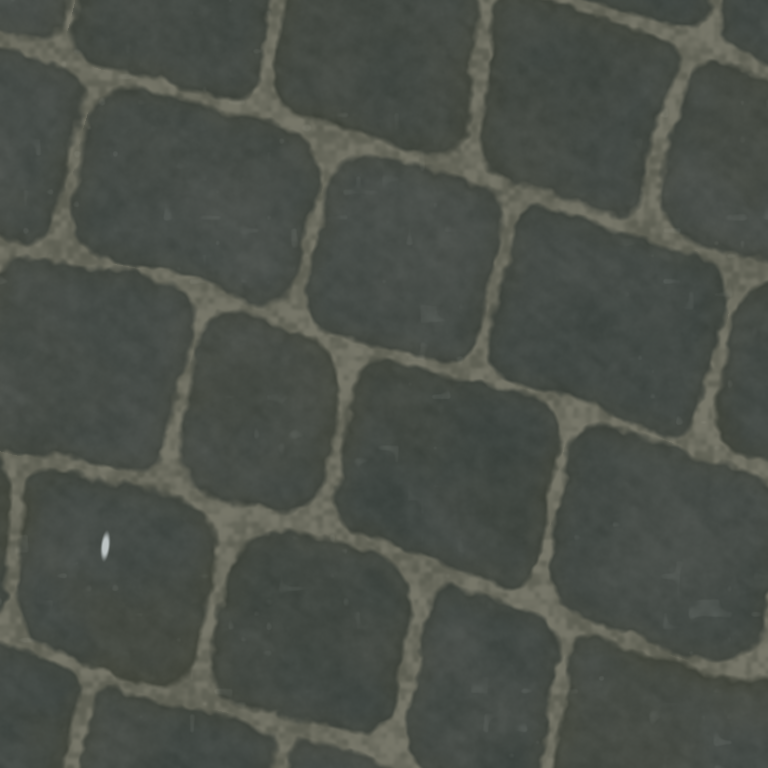
This texture is drawn by a WebGL 2 fragment shader. Its source:

```glsl
#version 300 es
precision highp float;
// Worn cobblestones in slanting, staggered rows with sandy joints.
// Each row is cut at jittered intervals into rounded boxes; layered
// value noise bends the rows, frays the edges and mottles the surfaces.

uniform vec2 u_resolution;
out vec4 fragColor;

const float ROW_HEIGHT = 0.252;
const float STONE_WIDTH = 0.268;
const float JOINT_JITTER = 0.42;

const vec3 STONE_DARK = vec3(0.238, 0.268, 0.252);
const vec3 STONE_LIGHT = vec3(0.298, 0.318, 0.300);
const vec3 STONE_WARM = vec3(0.275, 0.288, 0.246);
const vec3 SAND_DARK = vec3(0.365, 0.372, 0.325);
const vec3 SAND_LIGHT = vec3(0.465, 0.465, 0.412);
const vec3 FLECK = vec3(0.74, 0.77, 0.77);

float hash(vec2 p) {
  vec3 q = fract(p.xyx * 0.1031);
  q += dot(q, q.yzx + 33.33);
  return fract((q.x + q.y) * q.z);
}

float noise(vec2 p) {
  vec2 cell = floor(p), f = fract(p);
  f = f * f * (3.0 - 2.0 * f);
  float low = mix(hash(cell), hash(cell + vec2(1, 0)), f.x);
  float high = mix(hash(cell + vec2(0, 1)), hash(cell + vec2(1, 1)), f.x);
  return mix(low, high, f.y);
}

float fbm(vec2 p) {
  float sum = 0.0, weight = 0.533;
  for (int i = 0; i < 4; i++) {
    sum += weight * noise(p);
    p = mat2(1.6, 1.2, -1.2, 1.6) * p + 17.3;
    weight *= 0.5;
  }
  return sum;
}

float roundedBox(vec2 p, vec2 halfSize, float radius) {
  vec2 q = abs(p) - halfSize + radius;
  return length(max(q, 0.0)) + min(max(q.x, q.y), 0.0) - radius;
}

// Position of a cross joint, in stone widths along its row.
float crossJoint(float index, float row) {
  return index + JOINT_JITTER * (hash(vec2(index + 40.0, row + 71.0)) - 0.5);
}

// Signed distance to the stone around p; its grid id is returned in id
// and the offset from its centre in local.
float stoneDistance(vec2 p, out vec2 id, out vec2 local) {
  float v = p.y / ROW_HEIGHT;
  float row = floor(v);
  float u = p.x / STONE_WIDTH + 0.5 * row + 0.4 * hash(vec2(row + 9.0, 5.0));
  float index = floor(u);
  if (u < crossJoint(index, row)) index -= 1.0;
  else if (u >= crossJoint(index + 1.0, row)) index += 1.0;
  float left = crossJoint(index, row), right = crossJoint(index + 1.0, row);

  id = vec2(index, row) + 50.0;
  local = vec2((u - 0.5 * (left + right)) * STONE_WIDTH, (v - row - 0.5) * ROW_HEIGHT);
  float gap = mix(0.006, 0.011, hash(id + 3.0));
  float radius = mix(0.028, 0.062, hash(id + 8.0));
  vec2 halfSize = 0.5 * vec2((right - left) * STONE_WIDTH, ROW_HEIGHT) - gap;
  return roundedBox(local, halfSize, radius);
}

vec3 stoneColor(vec2 p, vec2 id, float depth) {
  float mottle = fbm(p * 13.0 + id * 3.7);
  float grain = fbm(p * 75.0);
  float streak = noise(mat2(0.8, 0.6, -0.6, 0.8) * p * vec2(35.0, 110.0));
  float tone = 0.55 + 0.5 * (hash(id) - 0.5) + 1.1 * (mottle - 0.5);
  vec3 color = mix(STONE_DARK, STONE_LIGHT, clamp(tone, 0.0, 1.0));
  float rim = 1.0 - smoothstep(0.0, 0.035, depth);
  float warmth = 0.35 * rim + 0.55 * hash(id + 21.0) * smoothstep(0.4, 0.7, fbm(p * 6.0 + 31.0));
  color = mix(color, STONE_WARM, warmth);
  color += 0.045 * (grain - 0.5) + 0.014 * (streak - 0.5);
  return color - 0.018 * (1.0 - smoothstep(0.0, 0.012, depth));
}

vec3 sandColor(vec2 p) {
  float tone = 0.6 * fbm(p * 24.0 + 11.0) + 0.4 * noise(p * 120.0);
  return mix(SAND_DARK, SAND_LIGHT, smoothstep(0.2, 0.75, tone));
}

// Soft coverage of a small upright chip; only a few stones carry one.
float fleckMask(vec2 local, vec2 id) {
  vec2 center = 0.12 * (vec2(hash(id + 13.0), hash(id + 17.0)) - 0.5);
  vec2 q = local - center;
  float d = length(q * vec2(1.0, 0.38)) - 0.006;
  return (1.0 - smoothstep(-0.003, 0.002, d)) * step(0.93, hash(id + 29.0));
}

void main() {
  vec2 p = gl_FragCoord.xy / u_resolution.y;
  float pixel = 1.0 / u_resolution.y;

  // Tilt the rows, lean the cross joints and bend both gently.
  vec2 q = mat2(0.956, 0.292, -0.292, 0.956) * p - vec2(0.0, 0.156);
  q.x += 0.11 * q.y;
  q += 0.036 * (vec2(noise(p * 5.0 + 4.0), noise(p * 4.5 + 23.0)) - 0.5);

  vec2 id, local;
  float d = stoneDistance(q, id, local);
  d += 0.017 * (fbm(p * 24.0) - 0.5) + 0.006 * (noise(p * 85.0) - 0.5);

  float blur = 0.0035 + pixel;
  vec3 color = mix(stoneColor(p, id, -d), sandColor(p), smoothstep(-blur, blur, d));
  color = mix(color, FLECK, fleckMask(local, id));

  // Scattered pale grit on the stone faces.
  float grit = smoothstep(0.86, 0.98, noise(p * 60.0 + 7.0)) * smoothstep(0.5, 0.7, noise(p * 9.0));
  fragColor = vec4(color + 0.04 * grit, 1.0);
}
```
